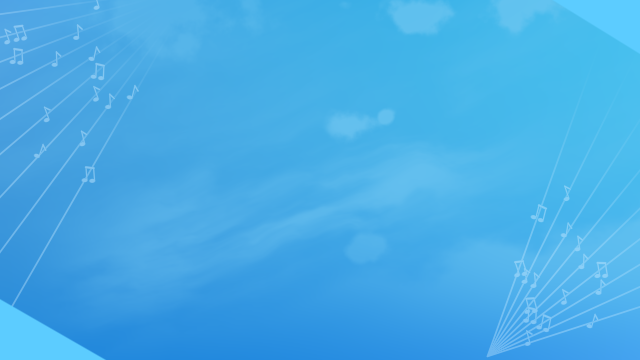
A Shadertoy shader for this background:

```glsl
// A blue sky with puffs, wind-drawn wisps and a low cloud bank, framed by two
// cut corners and two fans of fine rays dotted with music notes.
// Colour is a smooth 3x3 gradient; clouds are fbm masks; notes are distances.
#define RAY_COUNT 9
#define RAY_STEP 0.114
#define RAY_WIDTH 0.0006
#define NOTE_SIZE 0.021
#define NOTE_ALPHA 0.50
#define WISP_ALPHA 0.50
#define PUFF_ALPHA 0.58
#define CORNER_COLOR vec3(0.36, 0.80, 1.0)
#define CLOUD_COLOR vec3(0.47, 0.79, 0.95)
#define INK_COLOR vec3(0.75, 0.90, 1.0)

float hash(vec2 p) {
    return fract(sin(dot(p, vec2(127.1, 311.7))) * 43758.5453);
}

float noise(vec2 p) {
    vec2 i = floor(p), f = fract(p);
    f = f * f * (3.0 - 2.0 * f);
    return mix(mix(hash(i), hash(i + vec2(1, 0)), f.x),
               mix(hash(i + vec2(0, 1)), hash(i + vec2(1, 1)), f.x), f.y);
}

float fbm(vec2 p) {
    float sum = 0.0, amp = 0.5;
    for (int i = 0; i < 5; i++) {
        sum += amp * noise(p);
        p = mat2(1.6, 1.2, -1.2, 1.6) * p + 7.3;
        amp *= 0.5;
    }
    return sum;
}

// Parabola through three colours at t = 0, 0.5 and 1
vec3 blend3(vec3 a, vec3 b, vec3 c, float t) {
    return a * (1.0 - t) * (1.0 - 2.0 * t) + 4.0 * b * t * (1.0 - t) + c * t * (2.0 * t - 1.0);
}

vec3 skyGradient(vec2 uv) {
    vec3 low  = blend3(vec3(0.13, 0.53, 0.86), vec3(0.15, 0.55, 0.88), vec3(0.27, 0.64, 0.94), uv.x);
    vec3 mid  = blend3(vec3(0.25, 0.60, 0.86), vec3(0.26, 0.67, 0.90), vec3(0.28, 0.73, 0.93), uv.x);
    vec3 high = blend3(vec3(0.31, 0.64, 0.90), vec3(0.23, 0.68, 0.90), vec3(0.28, 0.75, 0.94), uv.x);
    return blend3(low, mid, high, uv.y);
}

// Centre and radii of each puff
float puffs(vec2 p) {
    vec4 puff[7] = vec4[7](
        vec4(1.175, 0.955, 0.135, 0.055), vec4(1.45, 0.985, 0.13, 0.075),
        vec4(0.99, 0.655, 0.075, 0.060), vec4(1.07, 0.675, 0.030, 0.025),
        vec4(0.48, 0.960, 0.25, 0.120), vec4(1.02, 0.310, 0.07, 0.040),
        vec4(0.96, 0.990, 0.035, 0.025));
    float grain = fbm(p * 14.0) - 0.48, cover = 0.0;
    for (int i = 0; i < 7; i++) {
        float body = 1.0 - length((p - puff[i].xy) / puff[i].zw);
        float strength = i < 4 ? 1.0 : 0.5;
        cover = max(cover, strength * smoothstep(0.0, 0.65, body + 1.8 * grain)
                                    * smoothstep(-0.5, 0.2, body));
    }
    return cover;
}

float wisps(vec2 p) {
    vec2 wind = mat2(0.95, -0.31, 0.31, 0.95) * p;
    float streak = fbm(wind * vec2(2.5, 11.0) + 1.5 * fbm(p * 3.0));
    float offset = (p.y - 0.19 - 0.27 * p.x) / 0.17;
    float band = exp(-offset * offset) * smoothstep(0.0, 0.5, p.x) * (1.0 - smoothstep(1.1, 1.6, p.x));
    float haze = 0.25 * smoothstep(0.25, 0.6, p.y);
    return smoothstep(0.22, 0.75, streak) * (band + haze);
}

float cloudBank(vec2 p) {
    float top = 0.225 + 0.257 * (p.x - 0.88) + 0.16 * (fbm(p * vec2(6.0, 10.0)) - 0.5);
    return smoothstep(-0.01, 0.07, top - p.y) * smoothstep(0.75, 1.5, p.x) * smoothstep(0.0, 0.32, p.y);
}

float segment(vec2 p, vec2 a, vec2 b) {
    vec2 d = b - a;
    return length(p - a - d * clamp(dot(p - a, d) / dot(d, d), 0.0, 1.0));
}

// Single or beamed note, about two units tall
float noteDistance(vec2 p, bool beamed) {
    float head = length((p - vec2(-0.55, -0.8)) * vec2(0.75, 1.1)) - 0.26;
    float stem = segment(p, vec2(-0.25, -0.75), vec2(-0.25, 0.9)) - 0.05;
    float flag = segment(p, vec2(-0.25, 0.85), vec2(0.3, 0.3)) - 0.07;
    if (beamed) {
        flag = segment(p, vec2(-0.25, 0.9), vec2(0.75, 0.7)) - 0.11;
        stem = min(stem, segment(p, vec2(0.75, -0.9), vec2(0.75, 0.7)) - 0.05);
        head = min(head, length((p - vec2(0.45, -0.95)) * vec2(0.75, 1.1)) - 0.26);
    }
    return min(head, min(stem, flag));
}

// Rays from an apex; side is 1 for up-right and -1 for down-left
float fan(vec2 p, vec2 apex, float side, float start, vec2 span, float rayAlpha, float px) {
    float ink = 0.0;
    for (int i = 0; i < RAY_COUNT; i++) {
        float angle = start + float(i) * RAY_STEP;
        vec2 dir = side * vec2(cos(angle), sin(angle));
        float ray = segment(p, apex, apex + 1.3 * dir);
        ink = max(ink, rayAlpha * (1.0 - smoothstep(RAY_WIDTH, RAY_WIDTH + 1.3 * px, ray)));
        for (int j = 0; j < 2; j++) {
            vec2 seed = vec2(float(i) + 20.0 * side, float(j));
            float along = mix(span.x, span.y, (float(j) + hash(seed)) * 0.5);
            float tilt = 0.7 * (hash(seed + 5.0) - 0.5), c = cos(tilt), s = sin(tilt);
            vec2 q = mat2(c, s, -s, c) * (p - apex - dir * along) / NOTE_SIZE;
            float d = noteDistance(q, hash(seed + 9.0) > 0.55) * NOTE_SIZE;
            ink = max(ink, NOTE_ALPHA * (1.0 - smoothstep(-0.5 * px, px, d)));
        }
    }
    return ink;
}

void mainImage(out vec4 fragColor, in vec2 fragCoord) {
    float px = 1.0 / iResolution.y;
    vec2 uv = fragCoord / iResolution.xy;
    vec2 p = uv * vec2(16.0 / 9.0, 1.0);

    // Sky and clouds
    vec3 color = skyGradient(uv);
    color = mix(color, CLOUD_COLOR, WISP_ALPHA * wisps(p));
    color = mix(color, CLOUD_COLOR, 0.45 * cloudBank(p));
    color = mix(color, CLOUD_COLOR, PUFF_ALPHA * puffs(p));

    // Ray fans
    vec2 leftApex = vec2(0.544, 1.035), rightApex = vec2(1.354, 0.01);
    float leftFade = 0.4 * smoothstep(0.1, 0.7, distance(p, leftApex));
    float rightFade = 0.4 * (1.0 - smoothstep(0.25, 0.95, distance(p, rightApex)));
    float ink = fan(p, leftApex, -1.0, 0.136, vec2(0.26, 0.76), leftFade, px);
    ink = max(ink, fan(p, rightApex, 1.0, 0.314, vec2(0.10, 0.55), rightFade, px));
    color = mix(color, INK_COLOR, ink);

    // Cut corners
    float lowerLeft = dot(p - vec2(0.0, 0.169), normalize(vec2(-0.169, -0.294)));
    float upperRight = dot(p - vec2(1.535, 1.0), normalize(vec2(0.15, 0.243)));
    color = mix(color, CORNER_COLOR, smoothstep(-px, px, max(lowerLeft, upperRight)));
    fragColor = vec4(color, 1.0);
}
```
